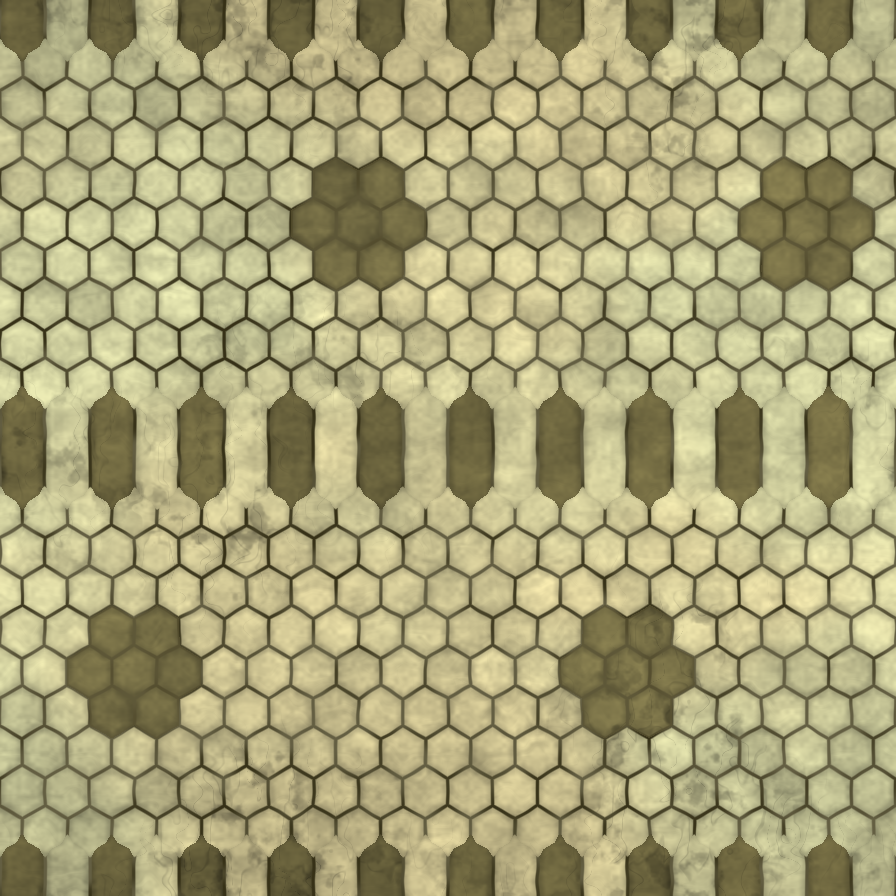
This pattern is drawn by a Shadertoy shader. Its source:

```glsl
// Worn hexagon mosaic floor with dark rosettes and bands of tall two-tone tiles.

const float COLUMNS = 20.0;      // tiles across the canvas
const float BLOCK = 10.0;        // height of one band plus nine hexagon rows
const float ROW_PITCH = 0.895;
const float FIRST_ROW = 1.42;    // from band centre to the nearest hexagon row
const float ROOF = 0.295;        // height of the pointed end of a tile
const float GROUT_HALF = 0.037;

float hash(vec2 p) {
    vec3 q = fract(p.xyx * vec3(0.1031, 0.1030, 0.0973));
    q += dot(q, q.yzx + 33.33);
    return fract((q.x + q.y) * q.z);
}

// Value noise over the unit square that wraps after "cells" steps.
float noise(vec2 uv, vec2 cells, float seed) {
    vec2 p = uv * cells;
    vec2 i = floor(p), f = fract(p);
    f = f * f * (3.0 - 2.0 * f);
    vec2 a = mod(i, cells) + seed, b = mod(i + 1.0, cells) + seed;
    return mix(mix(hash(a), hash(vec2(b.x, a.y)), f.x),
               mix(hash(vec2(a.x, b.y)), hash(b), f.x), f.y);
}

float fbm(vec2 uv, vec2 cells, float seed) {
    float sum = 0.0, weight = 0.5;
    for (int k = 0; k < 4; k++) {
        sum += weight * noise(uv, cells, seed + float(k) * 17.0);
        cells *= 2.0;
        weight *= 0.5;
    }
    return sum / 0.9375;
}

// Signed distance to a pointed tile of unit width.
float tileDistance(vec2 p, float halfHeight) {
    p = abs(p);
    float slope = 2.0 * ROOF;
    float roof = (p.y + slope * p.x - halfHeight) / sqrt(1.0 + slope * slope);
    return max(p.x - 0.5, roof);
}

// Finds the tile under p: x = distance, y = centre column, z = row in block.
vec3 findTile(vec2 p) {
    float y = mod(p.y, BLOCK);
    vec3 best = vec3(1e3, 0.0, 0.0);
    for (int i = 0; i <= 10; i++) {
        float row = float(i);
        bool band = i == 0 || i == 10;
        float rowY = band ? row : FIRST_ROW + ROW_PITCH * (row - 1.0);
        float halfHex = 0.5 * (ROW_PITCH + ROOF);
        float halfBand = FIRST_ROW + ROOF - 0.5 * (ROW_PITCH - ROOF);
        float shift = i % 2 == 0 ? 0.5 : 0.0;
        float column = floor(p.x - shift + 0.5) + shift;
        float d = tileDistance(vec2(p.x - column, y - rowY), band ? halfBand : halfHex);
        if (d < best.x) best = vec3(d, mod(column, COLUMNS), row);
    }
    return best;
}

// A centre tile and its six neighbours, wrapped across the canvas.
bool inRosette(float column, float row, float centre) {
    float dx = abs(mod(column - centre + 10.0, COLUMNS) - 10.0);
    float dy = abs(row - 5.0);
    return dy < 1.5 && dx + 0.5 * dy < 1.1;
}

void mainImage(out vec4 fragColor, in vec2 fragCoord) {
    vec2 uv = fragCoord / iResolution.xy;
    vec2 p = uv * COLUMNS;
    float pixel = COLUMNS / min(iResolution.x, iResolution.y);

    // Slightly wavy grout lines
    vec2 wobble = vec2(noise(uv, vec2(60.0), 3.0), noise(uv, vec2(60.0), 91.0)) - 0.5;
    p += 0.035 * wobble;
    vec3 tile = findTile(p);
    float edge = -tile.x;
    float block = mod(floor(p.y / BLOCK), 2.0);
    vec2 id = vec2(tile.y, mod(block * 10.0 + tile.z, 20.0));

    // Dark tiles
    vec2 centres = block < 0.5 ? vec2(3.0, 14.0) : vec2(8.0, 18.0);
    bool rosette = inRosette(id.x, tile.z, centres.x) || inRosette(id.x, tile.z, centres.y);
    bool bandDark = mod(tile.z, 10.0) < 0.5 && mod(id.x - 0.5, 2.0) < 0.5;
    bool dark = rosette || bandDark;

    // Broad stains, mottling, streaks and grain
    float broad = fbm(uv, vec2(3.0), 11.0);
    float warmth = smoothstep(0.3, 0.7, fbm(uv, vec2(2.0, 3.0), 47.0));
    float mottle = fbm(uv, vec2(28.0, 34.0), 5.0);
    float streak = fbm(uv + 0.02 * wobble, vec2(22.0, 90.0), 71.0);
    float grain = noise(uv, vec2(190.0), 29.0);
    float tone = 0.98 + 0.11 * (hash(id * 3.7 + 8.0) - 0.5) + 0.28 * (broad - 0.5)
        + 0.25 * (mottle - 0.5) + 0.17 * (streak - 0.5) + 0.09 * (grain - 0.5);

    // Scratches and dirt gathered in patches
    float patches = smoothstep(0.52, 0.72, fbm(uv, vec2(4.0), 133.0));
    float scratch = 1.0 - smoothstep(0.0, 0.06, abs(noise(uv + 0.03 * wobble, vec2(70.0, 14.0), 59.0) - 0.5));
    float dirt = smoothstep(0.55, 0.75, fbm(uv, vec2(45.0), 83.0));
    tone -= patches * (0.1 * scratch + 0.2 * dirt);

    // Tile colour with dusky rims
    vec3 cream = mix(vec3(0.765, 0.765, 0.585), vec3(0.81, 0.765, 0.57), warmth);
    vec3 olive = rosette ? vec3(0.46, 0.43, 0.27) : vec3(0.435, 0.405, 0.25);
    vec3 color = (dark ? olive : cream) * tone;
    color *= mix(0.87, 1.02, smoothstep(0.03, 0.2, edge));

    // Grout, from dusty grey to nearly black
    float soot = smoothstep(0.3, 0.7, 0.6 * fbm(uv, vec2(4.0), 151.0) + 0.4 * noise(uv, vec2(40.0), 21.0));
    vec3 grout = mix(vec3(0.39, 0.37, 0.26), vec3(0.21, 0.19, 0.09), soot);
    if (rosette) grout = mix(grout, vec3(0.36, 0.33, 0.2), 0.65);
    float soft = max(0.022, 0.6 * pixel);
    color = mix(grout, color, smoothstep(GROUT_HALF - soft, GROUT_HALF + soft, edge));

    fragColor = vec4(clamp(color, 0.0, 1.0), 1.0);
}
```
